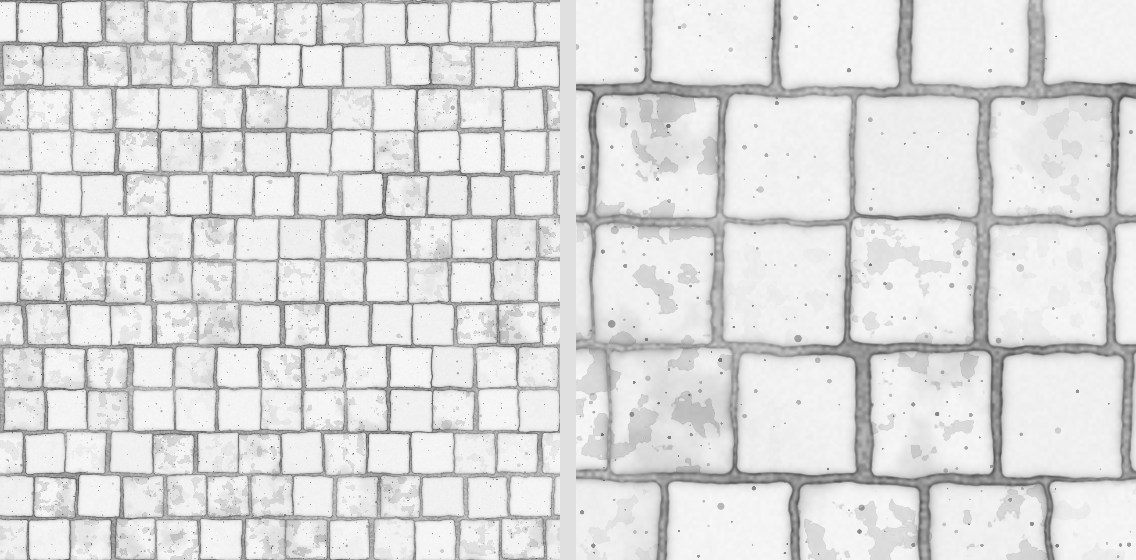
Left: the whole. Right: its middle third, enlarged.
Give the GLSL for this texture map, as a WebGL 2 fragment shader.

```glsl
#version 300 es
precision highp float;
// Pale square paving stones in 13 shifted rows of 13, with worn grey joints.
uniform vec2 u_resolution;
out vec4 fragColor;

const float STONES = 13.0;

// Sideways shift of each row, from the bottom up.
const float ROW_SHIFT[13] = float[13](
    0.63, 0.80, 0.53, 0.05, 0.02, 0.57, 0.45, 0.48, 0.90, 0.68, 0.67, 0.0, 0.41);

vec4 hash4(vec2 p) {
    vec4 h = fract(p.xyxy * vec4(0.1031, 0.1030, 0.0973, 0.1099));
    h += dot(h, h.wzxy + 33.33);
    return fract((h.xxyz + h.yzzw) * h.zywx);
}

// Value noise that wraps after the given number of cells.
float noise(vec2 p, float period) {
    vec2 i = floor(p), f = fract(p);
    f = f * f * (3.0 - 2.0 * f);
    vec2 a = mod(i, period), b = mod(i + 1.0, period);
    return mix(mix(hash4(a).x, hash4(vec2(b.x, a.y)).x, f.x),
               mix(hash4(vec2(a.x, b.y)).x, hash4(b).x, f.x), f.y);
}

float fbm(vec2 uv, float cells) {
    float sum = 0.0, weight = 0.5;
    for (int i = 0; i < 4; i++) {
        sum += weight * noise(uv * cells, cells);
        cells *= 2.0;
        weight *= 0.5;
    }
    return sum / 0.9375;
}

float roundedBox(vec2 p, vec2 halfSize, float radius) {
    vec2 q = abs(p) - halfSize + radius;
    return length(max(q, 0.0)) + min(max(q.x, q.y), 0.0) - radius;
}

// Scattered round holes: one possible hole per grid cell.
float pits(vec2 uv, float cells, float chance, float blur) {
    vec2 q = uv * cells;
    vec4 h = hash4(mod(floor(q), cells) + 71.0);
    float radius = mix(0.07, 0.22, h.w * h.w);
    float dist = length(fract(q) - mix(vec2(0.3), vec2(0.7), h.xy));
    float hole = 1.0 - smoothstep(radius - blur, radius + blur, dist);
    return hole * step(h.z, chance) * (0.4 + 0.6 * fract(h.w * 7.3));
}

void main() {
    vec2 uv = gl_FragCoord.xy / u_resolution;
    float pixel = STONES / u_resolution.y;
    vec2 p = uv * STONES + vec2(0.0, 0.03);

    // Wavy, chipped outlines
    vec2 wobble = vec2(fbm(uv, 52.0), fbm(uv + 0.37, 52.0)) - 0.5;
    vec2 warped = p + 0.065 * wobble;

    // Nearest and second nearest stone
    float nearest = 9.0, second = 9.0;
    vec4 stone = vec4(0.0);
    for (int j = -1; j <= 1; j++) {
        float row = floor(p.y) + float(j);
        float shift = ROW_SHIFT[(int(row) + 13) % 13];
        for (int i = -1; i <= 1; i++) {
            vec2 cell = vec2(floor(p.x - shift) + float(i), row);
            vec2 id = mod(cell, STONES);
            vec4 place = hash4(id + 3.0), form = hash4(id + 41.0);
            vec2 local = warped - cell - vec2(shift + 0.5, 0.5);
            local -= (place.xy - 0.5) * vec2(0.07, 0.05);
            float angle = (place.z - 0.5) * 0.075;
            local = mat2(cos(angle), sin(angle), -sin(angle), cos(angle)) * local;
            float d = roundedBox(local, 0.467 + (form.xy - 0.5) * vec2(0.035, 0.025), 0.055);
            if (d < nearest) {
                second = nearest;
                nearest = d;
                stone = form;
            } else {
                second = min(second, d);
            }
        }
    }
    float depth = min(-nearest, 0.5 * (second - nearest) - 0.012);

    // Stone face: faint clouds, flaked patches and per-stone tone
    float cloud = fbm(uv, 26.0);
    float grain = noise(uv * 416.0, 416.0);
    float flakes = fbm(uv + 0.19, 78.0);
    float worn = smoothstep(0.25, 1.0, stone.z);
    float face = 0.972 - 0.03 * stone.w * stone.w - 0.02 * grain;
    face -= 0.09 * worn * smoothstep(0.45, 0.75, cloud);
    face -= 0.11 * worn * smoothstep(0.56, 0.66, flakes);
    face -= 0.08 * smoothstep(0.03, 0.0, abs(flakes - 0.61)) * worn;

    // Small, medium and rare large pits
    float density = 0.4 + stone.z;
    face -= 0.42 * pits(uv, 156.0, 0.10 * density, 0.5 * pixel * 12.0 * 0.5);
    face -= 0.32 * pits(uv + 0.013, 91.0, 0.055 * density, 0.5 * pixel * 7.0);
    face -= 0.28 * pits(uv + 0.029, 52.0, 0.03 * density, 0.5 * pixel * 4.0);

    // Soft grey rim where the face rounds off
    float rim = 0.6 + 0.9 * fbm(uv + 0.53, 39.0);
    face -= 0.20 * rim * exp(-max(depth, 0.0) / 0.024);

    // Gritty joint, darkest against the stones
    float grime = fbm(uv + 0.71, 13.0);
    float joint = 0.66 + 0.16 * (grain - 0.5) + 0.30 * (0.5 - grime);
    joint -= 0.17 * smoothstep(0.035, 0.0, abs(depth)) * (0.5 + grime);

    float blend = smoothstep(-0.5, 0.5, depth / max(pixel, 0.018));
    float tone = mix(joint, face, blend);
    fragColor = vec4(vec3(clamp(tone, 0.0, 1.0)), 1.0);
}
```
